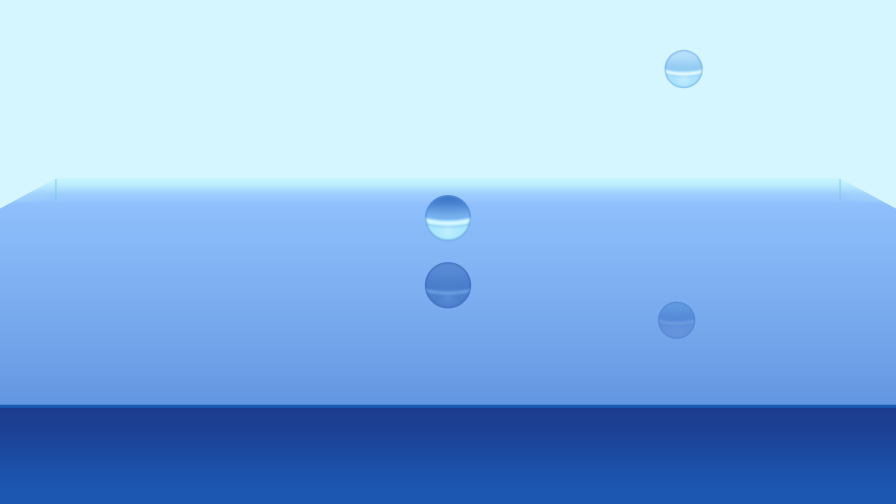
Write a WebGL 1 fragment shader that draws this background.

```glsl
precision highp float;
// Glass spheres floating above a glossy blue slab under a pale cyan sky.
uniform vec2 u_resolution;

#define SKY vec3(0.835, 0.962, 1.0)
#define TOP_FAR vec3(0.58, 0.77, 1.0)
#define TOP_NEAR vec3(0.385, 0.585, 0.88)
#define FRONT_HIGH vec3(0.11, 0.235, 0.56)
#define FRONT_LOW vec3(0.11, 0.345, 0.70)
#define BACK_Y 0.646
#define FRONT_Y 0.197
#define BACK_HALF_WIDTH 0.778
#define SIDE_SLOPE 0.54

float pixel;

// Antialiased step: 0 below the edge, 1 above it
float edge(float d) {
    return smoothstep(-0.75 * pixel, 0.75 * pixel, d);
}

float band(float v, float center, float width) {
    float d = (v - center) / width;
    return exp(-d * d);
}

// Slab with a hazy back strip, a glossy top and a darker front face
vec3 slab(vec3 color, vec2 p) {
    float depth = clamp((p.y - FRONT_Y) / (BACK_Y - FRONT_Y), 0.0, 1.0);
    vec3 top = mix(TOP_NEAR, TOP_FAR, pow(depth, 0.9));
    float sideDrop = max(abs(p.x) - BACK_HALF_WIDTH, 0.0) * SIDE_SLOPE;
    float outline = BACK_Y - sideDrop;
    float hazeBase = 0.600 - 0.2 * sideDrop;
    float haze = smoothstep(hazeBase, BACK_Y, p.y);
    top = mix(top, vec3(0.77, 0.96, 0.99), haze);
    top += vec3(0.03, 0.025, 0.0) * band(p.y, 0.604, 0.006);

    // Vertical rear corners
    float corner = band(abs(p.x), BACK_HALF_WIDTH, max(0.0017, 0.6 * pixel));
    corner *= edge(p.y - 0.602) * edge(BACK_Y - p.y);
    top = mix(top, vec3(0.48, 0.75, 0.90), 0.55 * corner);
    color = mix(color, top, edge(outline - p.y));

    vec3 front = mix(FRONT_LOW, FRONT_HIGH, smoothstep(0.0, FRONT_Y, p.y));
    front = mix(front, vec3(0.10, 0.36, 0.72), edge(p.y - FRONT_Y + 0.006));
    return mix(color, front, edge(FRONT_Y - p.y));
}

// Refracting sphere: vertical tint ramp, curved waterline, caustics and rim
vec3 sphere(vec3 color, vec2 p, vec2 center, float radius,
            vec3 upper, vec3 middle, vec3 lower, vec3 glow, vec3 rim, float waterline) {
    vec2 q = (p - center) / radius;
    float r = length(q);
    float curve = waterline + 0.13 * q.x * q.x;
    float soft = 0.05 + pixel / radius;

    vec3 glass = mix(middle, upper, smoothstep(curve, 0.9, q.y));
    float below = smoothstep(curve + soft, curve - soft, q.y);
    glass = mix(glass, lower, below);
    glass = mix(glass, glow, 0.75 * band(q.y, curve - 0.12, 0.09));
    glass = mix(glass, middle, 0.35 * band(q.y, curve - 0.28, 0.06));
    glass = mix(glass, glow, 0.3 * band(length(q - vec2(0.0, -0.55)), 0.0, 0.3));
    glass = mix(glass, rim, 0.65 * smoothstep(0.84, 1.0, r));
    return mix(color, glass, edge((1.0 - r) * radius));
}

void main() {
    pixel = 1.0 / u_resolution.y;
    vec2 p = (gl_FragCoord.xy - vec2(0.5 * u_resolution.x, 0.0)) * pixel;
    vec3 color = slab(SKY, p);

    // Dim reflections in the slab
    color = sphere(color, p, vec2(0.0, 0.434), 0.046,
        vec3(0.35, 0.55, 0.84), vec3(0.29, 0.49, 0.79), vec3(0.30, 0.50, 0.80),
        vec3(0.43, 0.64, 0.90), vec3(0.25, 0.43, 0.74), -0.22);
    color = sphere(color, p, vec2(0.4537, 0.3646), 0.037,
        vec3(0.38, 0.60, 0.88), vec3(0.33, 0.54, 0.84), vec3(0.39, 0.57, 0.86),
        vec3(0.42, 0.61, 0.88), vec3(0.33, 0.52, 0.82), -0.05);

    // Bright spheres in the air
    color = sphere(color, p, vec2(0.0, 0.567), 0.046,
        vec3(0.25, 0.47, 0.79), vec3(0.47, 0.70, 0.94), vec3(0.68, 0.91, 1.0),
        vec3(0.88, 0.99, 1.0), vec3(0.32, 0.56, 0.85), -0.10);
    color = sphere(color, p, vec2(0.4676, 0.863), 0.038,
        vec3(0.72, 0.88, 0.98), vec3(0.57, 0.79, 0.95), vec3(0.67, 0.89, 1.0),
        vec3(0.95, 1.0, 1.0), vec3(0.46, 0.70, 0.91), -0.13);

    gl_FragColor = vec4(color, 1.0);
}
```
